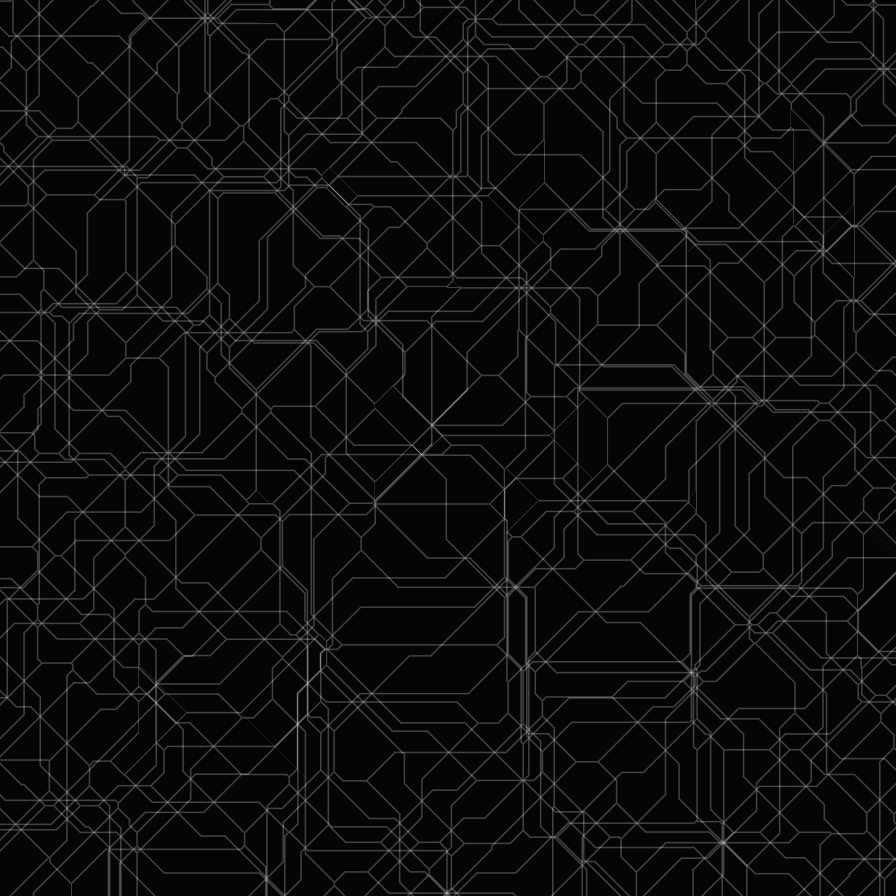
Give the GLSL for this pattern, as a Shadertoy shader.

```glsl
// Fine grey octilinear web on black: square-metric cell borders of several orders.
#define SITES_ACROSS 8.6     // sites along one side of the canvas
#define ORDERS 3             // how many neighbour ranks draw their borders
#define LINE_WIDTH 0.0017    // in canvas units
#define BACKGROUND vec3(0.02)
#define LINE_COLOR vec3(0.24)
#define SEED vec2(17.0, 43.0)

vec2 hash22(vec2 cell) {
    vec3 h = fract(cell.xyx * vec3(0.1031, 0.1030, 0.0973));
    h += dot(h, h.yzx + 33.33);
    return fract((h.xx + h.yz) * h.zy);
}

// Chebyshev distance in x, its gradient in yz.
vec3 squareDistance(vec2 offset) {
    vec2 a = abs(offset);
    return a.x > a.y ? vec3(a.x, sign(offset.x), 0.0)
                     : vec3(a.y, 0.0, sign(offset.y));
}

// Share of a pixel covered by a line whose centre lies at distance d.
float lineCoverage(float d, float width, float pixel) {
    return clamp(0.5 * (width + pixel) - d, 0.0, min(width, pixel)) / pixel;
}

void mainImage(out vec4 fragColor, in vec2 fragCoord) {
    float pixel = 1.0 / min(iResolution.x, iResolution.y);
    vec2 p = fragCoord * pixel * SITES_ACROSS + SEED;
    vec2 home = floor(p);

    // Keep the nearest sites, sorted by distance.
    vec3 nearest[ORDERS + 1];
    for (int k = 0; k <= ORDERS; k++) nearest[k] = vec3(100.0, 0.0, 0.0);

    for (int j = -2; j <= 2; j++) {
        for (int i = -2; i <= 2; i++) {
            vec2 cell = home + vec2(i, j);
            vec3 candidate = squareDistance(p - cell - hash22(cell));
            for (int k = 0; k <= ORDERS; k++) {
                if (candidate.x < nearest[k].x) {
                    vec3 farther = nearest[k];
                    nearest[k] = candidate;
                    candidate = farther;
                }
            }
        }
    }

    // A border runs where two successive ranks tie; overlaps add up.
    float web = 0.0;
    for (int k = 0; k < ORDERS; k++) {
        vec3 gap = nearest[k + 1] - nearest[k];
        float slope = length(gap.yz);
        if (slope > 0.5) {
            float d = gap.x / (slope * SITES_ACROSS);
            web += lineCoverage(d, LINE_WIDTH, pixel);
        }
    }

    fragColor = vec4(BACKGROUND + LINE_COLOR * web, 1.0);
}
```
